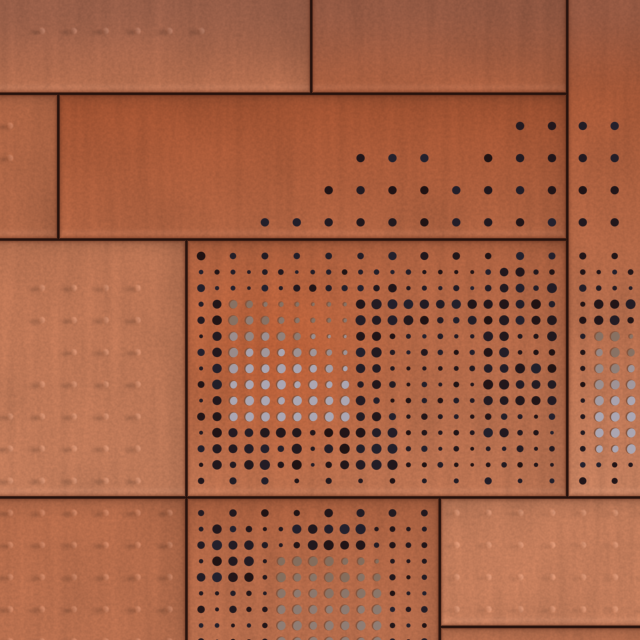
Write a WebGL 2 fragment shader that draws this texture.

```glsl
#version 300 es
precision highp float;
// Rust-coloured cladding: panels split by dark seams, with holes and bumps.
// Holes and bumps share one lattice, sized by cell boxes and hashes;
// gradient noise adds grain, stains and streaks.
uniform vec2 u_resolution;
out vec4 fragColor;

// Seams, canvas units
const float X_LEFT = 0.0911, X_MID = 0.2913, X_TOP = 0.4863, X_LOW = 0.6872, X_RIGHT = 0.8863;
const float Y_TOP = 0.8535, Y_MID = 0.6257, Y_LOW = 0.2227, Y_BASE = 0.0205;
const float SEAM = 0.0019, SOFT = 0.0013, BUMP_R = 0.0058;
// Lattice; rows count downward
const vec2 PITCH = vec2(0.02492, -0.0251), ORIGIN = vec2(0.3142, 0.6);
// Colours
const vec3 SEAM_COL = vec3(0.15, 0.07, 0.05);
const vec3 RUST_DARK = vec3(0.37, 0.17, 0.10);
const vec3 RUST_DEEP = vec3(0.63, 0.31, 0.18);
const vec3 RUST_PALE = vec3(0.76, 0.49, 0.36);
const vec3 RUST_GLOW = vec3(0.74, 0.35, 0.18);
const vec3 RUST_GREY = vec3(0.56, 0.36, 0.29);
const vec3 VOID_COL = vec3(0.13, 0.07, 0.07);
const vec3 VOID_BLUE = vec3(0.14, 0.13, 0.18);
const vec3 WALL_COL = vec3(0.52, 0.33, 0.24);
const vec3 SKY_DIM = vec3(0.52, 0.42, 0.35);
const vec3 SKY = vec3(0.67, 0.65, 0.70);
// Large holes and lit windows: first column, row, last column, row
const vec4 LARGE[12] = vec4[12](
  vec4(1, 3, 1, 13), vec4(2, 11, 6, 13), vec4(8, 11, 12, 13), vec4(10, 3, 11, 10),
  vec4(10, 3, 22, 4), vec4(18, 5, 19, 11), vec4(20, 7, 22, 9), vec4(22, 2, 22, 10),
  vec4(19, 1, 20, 2), vec4(25, 3, 27, 4), vec4(1, 17, 3, 20), vec4(6, 17, 10, 18));
const vec4 LIT[3] = vec4[3](vec4(2, 3, 9, 10), vec4(25, 5, 27, 12), vec4(5, 19, 11, 25));

struct Panel { vec4 rect; vec2 tone; }; // tone: paleness at bottom, top

float hash(vec2 p) {
  vec3 q = fract(p.xyx * 0.1031);
  q += dot(q, q.yzx + 33.33);
  return fract((q.x + q.y) * q.z);
}
float corner(vec2 i, vec2 f) {
  float a = 6.2832 * hash(i);
  return dot(f, vec2(cos(a), sin(a)));
}
float gradNoise(vec2 p) {
  vec2 i = floor(p), f = fract(p), e = vec2(1, 0), w = f * f * (3.0 - 2.0 * f);
  return mix(mix(corner(i, f), corner(i + e, f - e), w.x),
             mix(corner(i + e.yx, f - e.yx), corner(i + 1.0, f - 1.0), w.x), w.y);
}
bool inBox(vec2 c, vec4 b) { return c == clamp(c, b.xy, b.zw); }
bool isEven(vec2 c) { return mod(c, 2.0) == vec2(0); }

Panel panelAt(vec2 p) {
  if (p.y < Y_LOW) {
    if (p.x < X_MID) return Panel(vec4(-1, -1, X_MID, Y_LOW), vec2(0.7, 0.6));
    if (p.x < X_LOW) return Panel(vec4(X_MID, -1, X_LOW, Y_LOW), vec2(0.65, 0.45));
    if (p.y > Y_BASE) return Panel(vec4(X_LOW, Y_BASE, 2, Y_LOW), vec2(0.95));
    return Panel(vec4(X_LOW, -1, 2, Y_BASE), vec2(0.7));
  }
  if (p.x > X_RIGHT) return Panel(vec4(X_RIGHT, Y_LOW, 2, 2), vec2(1.05, 0));
  if (p.y > Y_TOP) {
    if (p.x < X_TOP) return Panel(vec4(-1, Y_TOP, X_TOP, 2), vec2(0.75, 0.5));
    return Panel(vec4(X_TOP, Y_TOP, X_RIGHT, 2), vec2(0.4, 0.15));
  }
  if (p.y > Y_MID) {
    if (p.x < X_LEFT) return Panel(vec4(-1, Y_MID, X_LEFT, Y_TOP), vec2(0.6, 0.5));
    return Panel(vec4(X_LEFT, Y_MID, X_RIGHT, Y_TOP), vec2(0.45, 0.08));
  }
  if (p.x < X_MID) return Panel(vec4(-1, Y_LOW, X_MID, Y_MID), vec2(0.95, 0.8));
  return Panel(vec4(X_MID, Y_LOW, X_RIGHT, Y_MID), vec2(0.8, 0.4));
}

// Radius in pitches; lit is the light level behind the hole
float holeRadius(vec2 c, out float lit) {
  float h = hash(c + 71.0);
  lit = 0.0;
  if (c.y < 0.0) { // stepped skyline of sparse holes
    float rise = step(4.0, c.x) + step(8.0, c.x) + step(10.0, c.x) + step(20.0, c.x) - float(c.x == 16.0);
    return isEven(c) && c.y >= -2.0 * rise ? 0.26 : 0.0;
  }
  if (c.x < 0.0 || c.y == 15.0 || (c.y < 15.0 ? c.x == 23.0 : c.x > 14.0)) return 0.0;
  for (int i = 0; i < 3; i++) if (inBox(c, LIT[i])) {
    vec2 t = (c - LIT[i].xy) / (LIT[i].zw - LIT[i].xy);
    lit = 0.1 + 0.9 * smoothstep(0.05, 0.65, t.y + 0.3 * h - 0.1);
    if (i == 2) lit *= 0.3;
    float spread = t.y - 0.8 * t.x + (i > 0 ? 0.5 : 0.0);
    return mix(0.16, 0.32, smoothstep(-0.5, 0.1, spread)) - 0.08 * h * h;
  }
  for (int i = 0; i < 12; i++) if (inBox(c, LARGE[i])) return h < 0.1 ? 0.2 : 0.26 + 0.06 * h;
  bool rim = isEven(c) && (c.x == 0.0 || mod(c.y, 16.0) == 0.0);
  if (rim || inBox(c, vec4(6, 2, 12, 2))) return 0.19 + 0.08 * h;
  if (isEven(c)) return 0.14 + 0.09 * h;
  return mod(c.y, 14.0) == 0.0 || c.y == 16.0 ? 0.0 : 0.11 + 0.07 * h;
}
bool hasBump(vec2 c) {
  bool middle = inBox(c, vec4(-12, 2, -4, 14)) && (c.x > -12.0 || c.y > 9.0) && c != vec2(-10, 6);
  return middle || inBox(c, vec4(-10, -14, 0, -14)) || inBox(c, vec4(-12, -8, -12, -6))
    || inBox(c, vec4(-12, 16, -2, 24)) || inBox(c, vec4(16, 16, 28, 22));
}

void main() {
  vec2 p = gl_FragCoord.xy / u_resolution;
  float soft = max(SOFT, 0.8 / min(u_resolution.x, u_resolution.y));
  // Sheet colour with stains, streaks and grain
  Panel panel = panelAt(p);
  vec2 low = max(panel.rect.xy, 0.0), high = min(panel.rect.zw, 1.0);
  float tone = mix(panel.tone.x, panel.tone.y, (p.y - low.y) / (high.y - low.y));
  vec3 col = mix(RUST_DEEP, RUST_PALE, tone);
  vec2 warm = (p - 0.43) / 0.155;
  if (low.x == X_MID) col = mix(col, RUST_GLOW, 0.6 * exp(-dot(warm, warm)));
  col = mix(col, RUST_GREY, 0.7 * smoothstep(0.82, 1.0, p.y));
  float stain = gradNoise(p * 7.0 + low * 31.0) + 0.5 * gradNoise(p * 19.0);
  float streak = gradNoise(p * vec2(75, 5) + low * 17.0);
  float grain = gradNoise(p * 190.0) + 0.7 * gradNoise(p * 330.0);
  col *= 1.0 + 0.06 * (stain + streak + grain);

  // Seams, edge shade and pale lower lip
  vec2 a = p - panel.rect.xy, b = panel.rect.zw - p, m = min(a, b);
  float edge = min(m.x, m.y), lip = (a.y - 0.010) / 0.005;
  col *= 1.0 - 0.18 * exp(-b.y / 0.012) - 0.12 * exp(-b.x / 0.03);
  col += 0.03 * exp(-lip * lip);
  col = mix(col, RUST_DARK, 0.6 * exp(-max(edge - SEAM, 0.0) / 0.0022));
  col = mix(SEAM_COL, col, smoothstep(SEAM - soft, SEAM + soft, edge));

  // Lattice, nudged in the sparse rows and right panel
  vec2 nudge = vec2(p.x > X_RIGHT ? -0.0017 : 0.0, p.y > Y_MID && p.y < Y_TOP ? 0.0024 : 0.0);
  vec2 grid = (p - nudge - ORIGIN) / PITCH;

  // Bumps: lit dome, shadow trailing left
  vec2 cell = 2.0 * round(grid * 0.5), q = (grid - cell) * PITCH;
  if (hasBump(cell)) {
    vec2 s = (q + vec2(0.010, 0.002)) / vec2(0.009, 0.0045);
    col *= 1.0 - (cell.x > 15.0 ? 0.06 : 0.14) * exp(-dot(s, s));
    float dome = 1.0 - smoothstep(BUMP_R - 2.0 * soft, BUMP_R + soft, length(q));
    col += dome * (0.05 + 0.11 * dot(q / BUMP_R, vec2(0.75, 0.3)));
  }

  // Holes: dark voids, or pale light with a warm wall on the left
  cell = round(grid);
  q = (grid - cell) * PITCH;
  float lit, r = holeRadius(cell, lit) * PITCH.x;
  if (r > 0.0) {
    vec3 inside = mix(VOID_COL, VOID_BLUE, hash(cell));
    float wall = smoothstep(-soft, soft, length(q - vec2(0.0022, -0.0008)) - r);
    if (lit > 0.0) inside = mix(mix(SKY_DIM, SKY, lit), WALL_COL, wall);
    col = mix(inside, col, smoothstep(-soft, soft, length(q) - r));
  }
  fragColor = vec4(clamp(col, 0.0, 1.0), 1.0);
}
```
